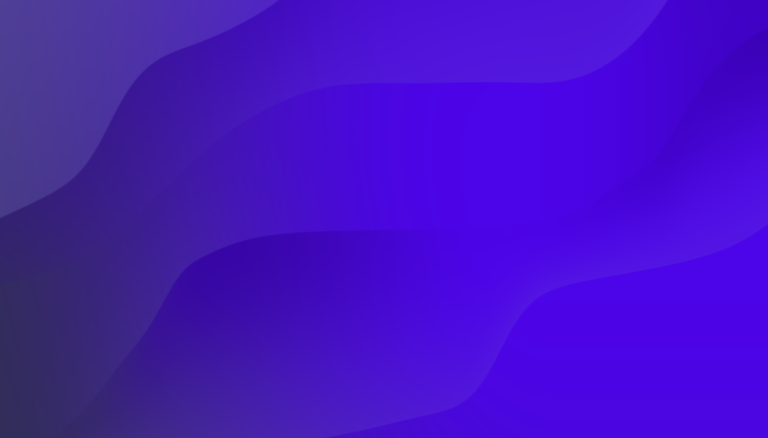
A Shadertoy shader for this background:

```glsl
// Overlapping translucent waves over a violet-blue glow that fades to slate on the left.
// Each wave edge is a line plus soft steps and bumps; each band between two edges is shaded
// from a deep tone under its upper edge to a pale tone above its lower edge.

const vec3 CORE  = vec3(0.297, 0.016, 0.908);
const vec3 SLATE = vec3(0.190, 0.185, 0.325);
const vec3 PALE  = vec3(0.430, 0.350, 0.800);
const vec3 DEEP  = vec3(0.204, 0.000, 0.640);

// Soft step; bend holds centre, width and height.
float softStep(float x, vec3 bend) {
    return bend.z * (0.5 + 0.5 * tanh((x - bend.x) / bend.y));
}

// Bell-shaped bump; bend holds centre, width and height.
float bump(float x, vec3 bend) {
    float t = (x - bend.x) / bend.y;
    return bend.z * exp(-t * t);
}

// Height of a wave edge; line holds offset and slope.
float waveEdge(float x, vec2 line, vec3 bendA, vec3 bendB) {
    return line.x + line.y * x + softStep(x, bendA) + softStep(x, bendB);
}

// Smooth coverage of the area above an edge.
float above(float y, float edge) {
    float d = y - edge;
    float w = max(fwidth(d), 1e-5);
    return smoothstep(-w, w, d);
}

// Position across a band: 0 at its upper edge, 1 at its lower edge.
float bandDepth(float y, float upper, float lower) {
    return clamp((upper - y) / max(upper - lower, 0.01), 0.0, 1.0);
}

vec3 tint(vec3 base, float deepAmount, float paleAmount) {
    return mix(mix(base, DEEP, deepAmount), PALE, paleAmount);
}

// Glow that fades to the left and slightly downwards.
vec3 glow(vec2 uv, float aspect) {
    vec2 offset = uv - vec2(0.69, 0.566);
    offset.y *= aspect;
    offset.x += 0.15 * offset.y;
    float fade = smoothstep(0.08, 0.85, length(vec2(min(offset.x, 0.0), 0.6 * offset.y)));
    return mix(CORE, SLATE, fade);
}

void mainImage(out vec4 fragColor, in vec2 fragCoord) {
    vec2 uv = fragCoord / iResolution.xy;
    float x = uv.x;
    float y = uv.y;
    vec3 base = glow(uv, iResolution.y / iResolution.x);

    // Wave edges from the top left to the bottom right
    float edgeA = waveEdge(x, vec2(0.502, 0.789), vec3(0.141, 0.038, 0.192), vec3(0.420, 0.060, 0.150))
                + bump(x, vec3(0.205, 0.050, 0.013));
    float edgeB = waveEdge(x, vec2(0.329, 0.0), vec3(0.215, 0.143, 0.484), vec3(0.911, 0.098, 0.626))
                + bump(x, vec3(0.430, 0.080, 0.012)) - bump(x, vec3(0.740, 0.070, 0.014));
    float edgeC = waveEdge(x, vec2(-0.057, 0.0), vec3(0.169, 0.098, 0.532), vec3(0.879, 0.111, 0.514))
                - bump(x, vec3(0.195, 0.034, 0.024)) - bump(x, vec3(0.862, 0.040, 0.034))
                + bump(x, vec3(0.235, 0.030, 0.014));
    float edgeD = waveEdge(x, vec2(-0.126, 0.298), vec3(0.651, 0.041, 0.258), vec3(1.029, 0.078, 0.180))
                + bump(x, vec3(0.550, 0.070, 0.010));

    // Band between C and D: shadowed at both ends, pale along the lower edge
    float depthCD = bandDepth(y, edgeC, edgeD);
    float shadowCD = 0.75 * smoothstep(0.0, 0.40, abs(x - 0.66)) * smoothstep(0.12, 0.28, x);
    vec3 bandCD = tint(base, shadowCD * (1.0 - smoothstep(0.0, 0.85, depthCD)),
                       0.20 * depthCD * depthCD);

    // Band between B and C: dark to the right, a little haze on the left
    float depthBC = bandDepth(y, edgeB, edgeC);
    float haze = smoothstep(0.0, 0.2, x) * (1.0 - smoothstep(0.2, 0.5, x));
    vec3 bandBC = tint(base, 0.5 * smoothstep(0.7, 1.0, x), 0.1 * haze * depthBC);

    // Band between A and B: deep under its upper edge, pale towards its lower right
    float depthAB = bandDepth(y, edgeA, edgeB);
    vec3 bandAB = tint(base, 0.22 * (1.0 - 0.7 * depthAB),
                       0.24 * depthAB * smoothstep(0.0, 0.7, x));

    // Pale corner above A
    vec3 corner = tint(base, 0.0, mix(0.22, 0.46, y) - 0.48 * x);

    // Stack the bands from the lowest upwards
    vec3 color = base;
    color = mix(color, bandCD, above(y, edgeD));
    color = mix(color, bandBC, above(y, edgeC));
    color = mix(color, bandAB, above(y, edgeB));
    color = mix(color, corner, above(y, edgeA));

    fragColor = vec4(clamp(color, 0.0, 1.0), 1.0);
}
```
